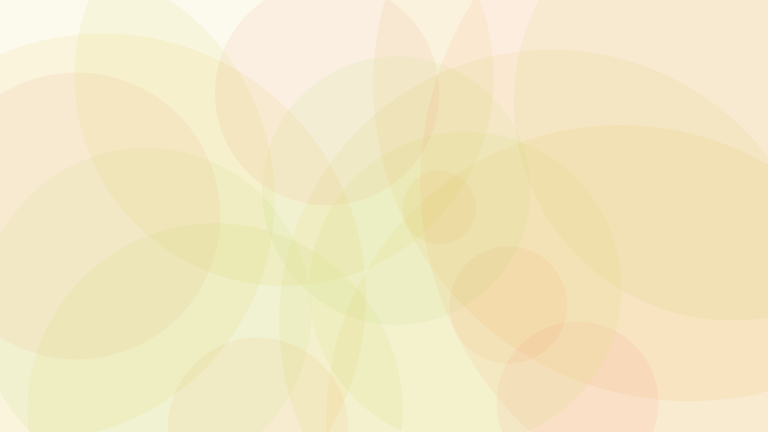
Reproduce this background procedurally as a WebGL 1 fragment shader.

```glsl
precision highp float;
// Pale overlapping discs on white, tinted from coral through yellow to green.
// Each disc takes its centre, radius and tint from additive irrational
// sequences, which scatter evenly; thin layers of tint blend where discs cross.

#define DISC_COUNT 18
#define MIN_RADIUS 0.08
#define MAX_RADIUS 0.80
#define OPACITY 0.09
#define CENTRE_PHASE vec2(0.10, 0.50)
#define RADIUS_PHASE 0.35
#define TINT_PHASE 0.05

uniform vec2 u_resolution;

// Evenly spread value in 0..1 for the given disc index.
float spread(float index, float stride, float phase) {
    return fract(phase + index * stride);
}

// Warm-to-green ramp: 0 is coral, 0.5 is yellow, 1 is leaf green.
vec3 tintRamp(float t) {
    float fromYellow = 2.0 * t - 1.0;
    return vec3(0.98 - 0.42 * t * t,
                0.45 + 0.40 * sin(1.5708 * t),
                0.18 + 0.30 * fromYellow * fromYellow);
}

// Coverage of a disc with an edge one pixel wide.
float discMask(vec2 point, vec2 centre, float radius, float pixel) {
    float edge = length(point - centre) - radius;
    return clamp(0.5 - edge / pixel, 0.0, 1.0);
}

void main() {
    // Canvas height is one unit.
    float pixel = 1.0 / u_resolution.y;
    vec2 point = gl_FragCoord.xy * pixel;
    vec2 canvas = vec2(u_resolution.x * pixel, 1.0);

    vec3 colour = vec3(1.0);
    for (int i = 0; i < DISC_COUNT; i++) {
        float index = float(i);
        vec2 centre = canvas * vec2(spread(index, 0.6180, CENTRE_PHASE.x),
                                    spread(index, 0.7549, CENTRE_PHASE.y));
        float radius = mix(MIN_RADIUS, MAX_RADIUS,
                           spread(index, 0.4142, RADIUS_PHASE));
        vec3 tint = tintRamp(spread(index, 0.5698, TINT_PHASE));

        // Lay the translucent disc over those before it.
        float mask = discMask(point, centre, radius, pixel);
        colour = mix(colour, tint, OPACITY * mask);
    }
    gl_FragColor = vec4(colour, 1.0);
}
```
